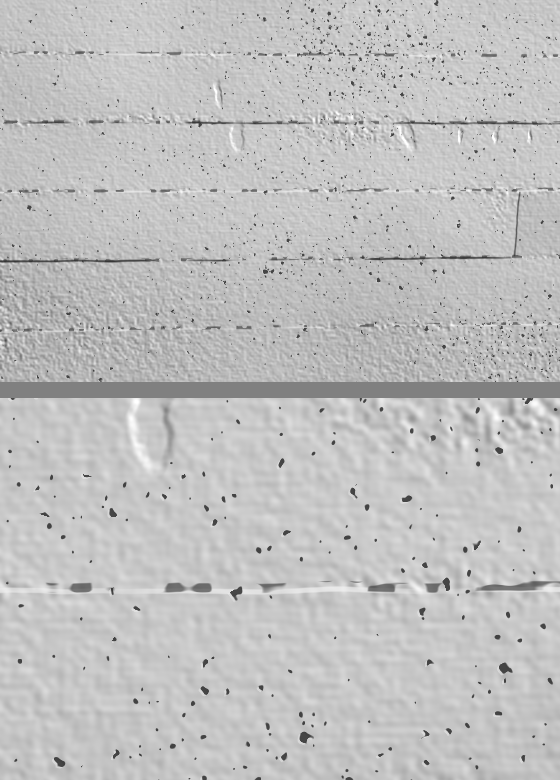
Top: the whole. Bottom: its middle third, enlarged.
Write a WebGL 1 fragment shader that draws this texture.

```glsl
precision highp float;
uniform vec2 u_resolution;

const float BOARD_PITCH = 0.182;
const float FIRST_SEAM = 0.133;
const float LAST_SEAM = 4.0;
const float SEAM_WIDTH = 0.0022;
const float JOINT_X = 1.354;
const float RELIEF_GAIN = 0.62;
const vec2 TO_LIGHT = vec2(0.0034, 0.0028);
const vec3 PALE = vec3(0.795);
const vec3 SHADED = vec3(0.69);
const vec3 HOLLOW = vec3(0.17);
const vec3 CHALK = vec3(0.94);

float hash(vec2 p) {
  vec3 q = fract(p.xyx * vec3(0.1031, 0.103, 0.0973));
  q += dot(q, q.yzx + 33.33);
  return fract((q.x + q.y) * q.z);
}

float noise(vec2 p) {
  vec2 i = floor(p), f = fract(p);
  f = f * f * (3.0 - 2.0 * f);
  return mix(mix(hash(i), hash(i + vec2(1.0, 0.0)), f.x),
             mix(hash(i + vec2(0.0, 1.0)), hash(i + 1.0), f.x), f.y);
}

float fbm(vec2 p) {
  float sum = 0.0, amp = 0.5;
  for (int i = 0; i < 4; i++) {
    sum += amp * noise(p);
    p = p * 2.03 + 17.7;
    amp *= 0.5;
  }
  return sum;
}

float blob(vec2 p, vec2 center, vec2 size) {
  vec2 d = (p - center) / size;
  return exp(-dot(d, d));
}

// Index of the closest board seam, and signed distance to it
vec2 nearestSeam(vec2 p) {
  float k = clamp(floor((p.y - FIRST_SEAM) / BOARD_PITCH + 0.5), 0.0, LAST_SEAM);
  float tilt = mix(0.013, -0.006, k / LAST_SEAM);
  float wobble = 0.005 * (fbm(vec2(p.x * 14.0, k * 9.0)) - 0.5);
  return vec2(k, p.y - FIRST_SEAM - k * BOARD_PITCH - tilt * p.x - wobble);
}

// Broken surface: spalled spots and narrow upright gouges
float scars(vec2 p) {
  vec2 q = p + 0.022 * (vec2(fbm(p * 32.0), fbm(p * 32.0 + 50.0)) - 0.47);
  float s = blob(q, vec2(0.624, 0.645), vec2(0.019, 0.045));
  s += blob(q, vec2(1.065 + 0.3 * (0.66 - q.y), 0.65), vec2(0.022, 0.05));
  s += 0.8 * blob(q, vec2(0.575, 0.752), vec2(0.012, 0.042));
  for (int i = 0; i < 3; i++)
    s += 0.7 * blob(q, vec2(1.21 + 0.091 * float(i), 0.645), vec2(0.007, 0.032));
  return smoothstep(0.3, 0.7, s);
}

float roughness(vec2 p, vec2 seam) {
  float r = 0.9 * blob(p, vec2(0.93, 0.645), vec2(0.12, 0.026));
  r += 0.9 * blob(p, vec2(0.9, 0.695), vec2(0.13, 0.014));
  r += 0.9 * blob(p, vec2(0.38, 0.69), vec2(0.11, 0.011));
  r += 0.5 * blob(p, vec2(0.25, 0.13), vec2(0.3, 0.16));
  r += 0.6 * blob(p, vec2(0.0, 0.17), vec2(0.05, 0.15));
  r += 0.4 * blob(p, vec2(1.25, 0.05), vec2(0.45, 0.12));
  r += 0.5 * blob(p, vec2(1.31, 0.46), vec2(0.04, 0.05));
  r += 0.7 * exp(-abs(seam.y) / 0.009) * smoothstep(0.35, 0.65, fbm(p * vec2(6.0, 2.0)));
  return 0.2 + r * (0.4 + 1.1 * fbm(p * 13.0));
}

float height(vec2 p, float rough) {
  float grain = 0.6 * noise(p * 150.0) + 0.6 * noise(p * 83.0 + 9.0);
  float boardGrain = 0.05 * noise(p * vec2(18.0, 210.0) + 3.0);
  return rough * grain + boardGrain - 0.55 * scars(p);
}

// Air holes: one irregular dot in some cells
float pores(vec2 p, float cells, float density, float pixel) {
  vec2 q = p * cells + 0.3 * (vec2(noise(p * 190.0), noise(p * 190.0 + 40.0)) - 0.5);
  vec2 id = floor(q);
  float radius = mix(0.09, 0.24, pow(hash(id + 5.3), 2.0));
  vec2 center = 0.5 + (vec2(hash(id + 11.0), hash(id + 27.0)) - 0.5) * (0.9 - 2.0 * radius);
  float d = length((fract(q) - center) * vec2(1.1, 0.9)) - radius;
  float soft = 0.7 * pixel * cells;
  return step(hash(id), density) * (1.0 - smoothstep(-soft, soft, d));
}

float line(float d, float width, float pixel) {
  return 1.0 - smoothstep(width - pixel, width + pixel, abs(d));
}

void main() {
  vec2 p = gl_FragCoord.xy / u_resolution.y;
  float pixel = 1.0 / u_resolution.y;
  vec2 seam = nearestSeam(p);
  float rough = roughness(p, seam);

  // Broad tone, then light raking over the relief
  float shade = 0.65 * smoothstep(0.55, 0.0, p.y) + 0.7 * (fbm(p * vec2(3.0, 5.0)) - 0.4);
  shade += 0.3 * smoothstep(0.35, 0.0, p.x) + 0.25 * rough;
  vec3 color = mix(PALE, SHADED, clamp(shade, 0.0, 1.0));
  float relief = height(p, rough) - height(p + TO_LIGHT, rough);
  color += RELIEF_GAIN * clamp(relief, -0.7, 0.4);

  // Alternate seams are dark gaps and chalky ridges
  float isGap = mod(seam.x, 2.0);
  float broken = fbm(vec2(p.x * 9.0, seam.x * 7.0 + 2.0));
  float gap = line(seam.y, SEAM_WIDTH * (0.5 + broken), pixel);
  float ridge = line(seam.y + 0.001, SEAM_WIDTH, pixel);
  float specks = smoothstep(0.58, 0.72, noise(p * vec2(75.0, 110.0)));
  color = mix(color, CHALK, (1.0 - isGap) * ridge * smoothstep(0.25, 0.6, broken) * 0.75);
  color = mix(color, HOLLOW, gap * isGap * smoothstep(0.25, 0.5, broken) * 0.85);
  color = mix(color, HOLLOW, line(seam.y - 0.002, 0.004, pixel) * specks * 0.6);

  // Upright butt joint within one board
  float jointX = JOINT_X + 0.08 * (p.y - 0.42) + 0.005 * (fbm(p * 30.0) - 0.5);
  float inBoard = smoothstep(0.327, 0.332, p.y) * (1.0 - smoothstep(0.495, 0.5, p.y));
  color -= 0.04 * inBoard * smoothstep(-pixel, pixel, p.x - jointX);
  color = mix(color, HOLLOW, 0.75 * inBoard * line(p.x - jointX, 0.0018, pixel));

  // Holes gather in clusters, each with a lit lower-left lip
  float density = 0.03 + 0.4 * blob(p, vec2(0.93, 0.86), vec2(0.25, 0.17));
  density += 0.22 * blob(p, vec2(0.8, 0.31), vec2(0.28, 0.12));
  density += 0.4 * blob(p, vec2(1.38, 0.08), vec2(0.2, 0.1));
  density += 0.15 * blob(p, vec2(1.3, 0.78), vec2(0.16, 0.16));
  density += 0.2 * blob(p, vec2(0.65, 0.57 - 0.1 * (p.x - 0.65)), vec2(0.3, 0.03));
  density *= 0.35 + 1.4 * fbm(p * 11.0);
  float holes = max(pores(p, 47.0, density, pixel), pores(p + 3.7, 105.0, density * 0.8, pixel));
  float lip = pores(p + 0.5 * TO_LIGHT, 47.0, density, pixel);
  color = mix(color, CHALK, 0.45 * lip);
  color = mix(color, HOLLOW, 0.85 * holes);

  gl_FragColor = vec4(clamp(color, 0.0, 1.0), 1.0);
}
```
